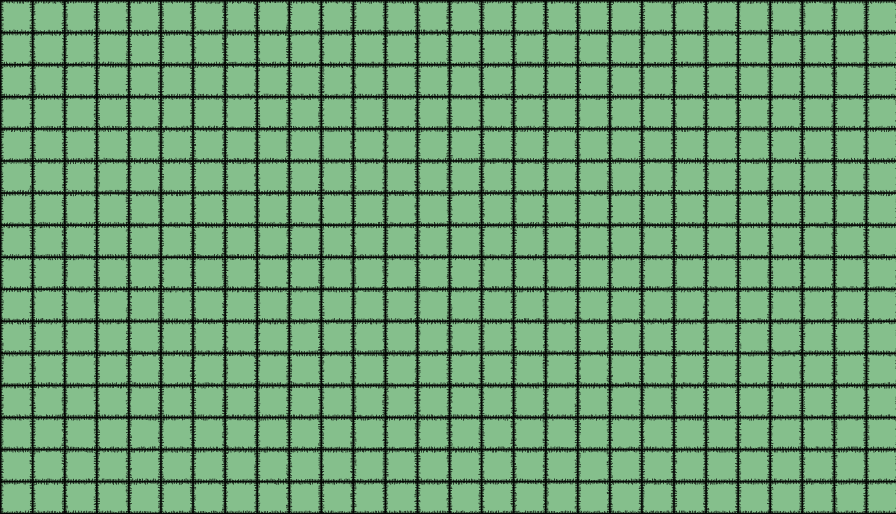
A WebGL 2 fragment shader for this pattern:

```glsl
#version 300 es
precision highp float;
// Green cloth divided by a square grid of dark lines with frayed, stitched edges.

#define ROWS 16.03        // grid cells over the canvas height
#define OFFSET 0.02       // first line's distance from the top left corner, in cells
#define CORE 0.027        // half width of the solid line, in cells
#define FRAY 0.100        // longest reach of the frayed threads, in cells
#define TICK 0.050        // spacing of the threads along a line, in cells
#define THREAD 0.23       // half width of a thread, as a share of its spacing
#define LEAN 0.35         // slant of the threads
#define SAMPLES 3         // subsamples per pixel side

uniform vec2 u_resolution;
out vec4 fragColor;

const vec3 CLOTH = vec3(0.52, 0.75, 0.55);
const vec3 INK = vec3(0.02, 0.03, 0.02);

float hash(vec2 p) {
    return fract(sin(dot(p, vec2(127.1, 311.7))) * 43758.5453);
}

// Distance to one line: a solid core and uneven threads on both sides.
float frayedLine(float along, float across, float seed) {
    float line = floor(across + 0.5);
    float offset = across - line;
    float side = step(0.0, offset);
    float reachOut = abs(offset);

    float t = along / TICK;
    vec2 key = vec2(floor(t), line * 2.0 + side + seed);
    float slant = LEAN * (hash(key + 5.3) - 0.5) * reachOut / TICK;
    float reach = FRAY * mix(0.45, 1.0, hash(key));
    float thread = (abs(fract(t) - 0.5 + slant) - THREAD) * TICK;

    return min(reachOut - CORE, max(thread, reachOut - reach));
}

void main() {
    float cellsPerPixel = ROWS / u_resolution.y;
    float softness = cellsPerPixel / float(SAMPLES);
    float ink = 0.0;

    // Average the fine threads over the pixel.
    for (int j = 0; j < SAMPLES; j++) {
        for (int i = 0; i < SAMPLES; i++) {
            vec2 jitter = (vec2(i, j) + 0.5) / float(SAMPLES) - 0.5;
            vec2 pixel = gl_FragCoord.xy + jitter;
            vec2 cell = vec2(pixel.x, u_resolution.y - pixel.y) * cellsPerPixel - OFFSET;
            float d = min(frayedLine(cell.y, cell.x, 0.0),
                          frayedLine(cell.x, cell.y, 91.0));
            ink += clamp(0.5 - d / softness, 0.0, 1.0);
        }
    }
    ink /= float(SAMPLES * SAMPLES);

    fragColor = vec4(mix(CLOTH, INK, ink), 1.0);
}
```
